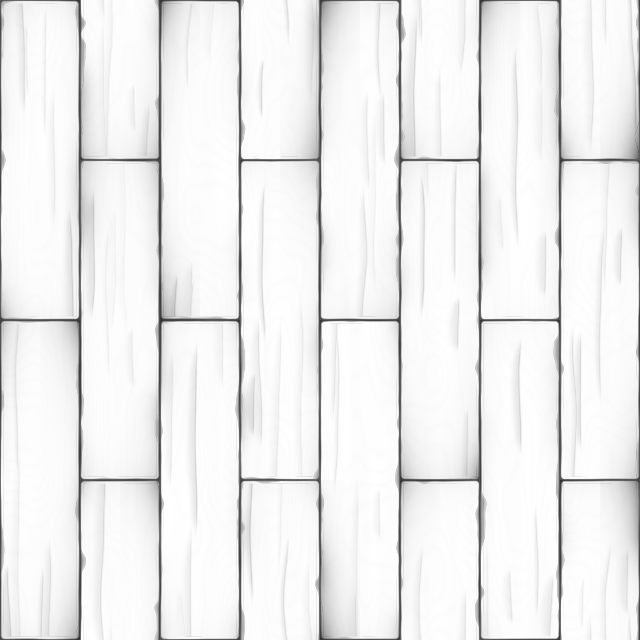
This texture map is drawn by a WebGL 1 fragment shader. Its source:

```glsl
precision highp float;
// Pale wooden planks, eight staggered columns of two, with dark chipped seams.
// Each plank has its own hashed grain, tapered cracks and corner shading;
// plank indices wrap, so the pattern tiles.
uniform vec2 u_resolution;

float hash(vec2 p) {
  vec3 q = fract(p.xyx * 0.1031);
  q += dot(q, q.yzx + 33.33);
  return fract((q.x + q.y) * q.z);
}

float noise(vec2 p) {
  vec2 i = floor(p), f = fract(p);
  f = f * f * (3.0 - 2.0 * f);
  return mix(mix(hash(i), hash(i + vec2(1, 0)), f.x),
             mix(hash(i + vec2(0, 1)), hash(i + vec2(1, 1)), f.x), f.y);
}

// Depth of the worn border at a position along one edge
float chipDepth(float along, float seed) {
  float broad = smoothstep(0.5, 0.95, noise(vec2(along * 3.0, seed)));
  float fine = noise(vec2(along * 7.0, seed + 5.0));
  return 0.008 + 0.014 * fine + 0.06 * broad * fine;
}

// Faint contour rings, stretched along the plank
float woodGrain(vec2 p, float seed) {
  vec2 q = vec2(p.x * 2.2, p.y * 0.75) + seed;
  float rings = noise(q) * 9.0 + noise(q * 3.0) * 1.2 + p.x * 2.0;
  return pow(0.5 + 0.5 * cos(6.2832 * rings), 5.0);
}

// Tapered cracks: soft on the left, crisp on the right
float cracks(vec2 p, float seed, float px) {
  float dark = 0.0;
  for (int i = 0; i < 5; i++) {
    vec2 key = vec2(float(i) * 3.0 + 1.0, seed);
    float halfLength = mix(0.3, 1.4, hash(key));
    float t = (p.y - 4.0 * hash(key + 11.0)) / halfLength;
    float taper = max(1.0 - t * t, 0.0);
    float bend = noise(vec2(p.y * 1.2, seed + key.x)) - 0.5;
    float right = mix(0.12, 0.92, hash(key + 23.0)) + 0.09 * bend;
    float width = mix(0.06, 0.18, hash(key + 37.0)) * sqrt(taper) + 0.001;
    float inset = right - p.x;
    float inside = smoothstep(-0.5 * px, 0.5 * px, inset);
    float fade = inside * (1.0 - smoothstep(0.0, width, inset));
    float rim = 1.0 - smoothstep(0.0, 0.006 + px, abs(inset));
    float strength = mix(0.2, 1.0, hash(key + 51.0));
    dark = max(dark, strength * smoothstep(0.0, 0.6, taper) * (0.09 * fade + 0.09 * rim));
  }
  return dark;
}

void main() {
  vec2 grid = gl_FragCoord.xy / u_resolution * vec2(8.0, 2.0);
  float px = 8.0 / min(u_resolution.x, u_resolution.y);

  // Staggered plank layout; lengths below are in column widths
  float column = floor(grid.x);
  grid.y += 0.5 * mod(column, 2.0);
  float seed = 17.0 * (mod(column, 8.0) + 8.0 * mod(floor(grid.y), 2.0)) + 3.0;
  vec2 p = fract(grid) * vec2(1.0, 4.0);
  vec2 edge = min(p, vec2(1.0, 4.0) - p);
  vec2 side = step(vec2(0.5, 2.0), p);

  // Plank face
  float tone = 1.0 - 0.007 * woodGrain(p, seed);
  tone -= 0.010 * noise(vec2(p.x * 9.0, p.y * 0.6) + seed);
  tone -= cracks(p, seed, px) * smoothstep(0.03, 0.06, edge.y);

  // Soft shading in some corners, at some ends and along the sides
  float corner = hash(side * 9.0 + seed);
  float sideWear = noise(vec2(p.y * 1.2, seed + side.x * 7.0));
  tone -= 0.55 * pow(corner, 3.0) * exp(-edge.y * 1.6 - edge.x * 5.5);
  tone -= 0.04 * hash(vec2(seed, side.y + 2.0)) * exp(-edge.y * 5.0);
  tone -= 0.28 * pow(sideWear, 3.0) * exp(-edge.x * 12.0);

  // Chipped borders, darkening towards the seam, with a thin rim
  vec2 depth = vec2(chipDepth(p.y, seed + 31.0 + 10.0 * side.x),
                    0.6 * chipDepth(p.x, seed + 71.0 + 10.0 * side.y));
  vec2 ratio = edge / depth;
  float border = min(edge.x - depth.x, edge.y - depth.y);
  float chip = 1.0 - smoothstep(-0.5 * px, 0.5 * px, border);
  float chipTone = 0.50 + 0.36 * clamp(min(ratio.x, ratio.y), 0.0, 1.0);
  tone = mix(tone, min(chipTone, tone), chip);
  tone -= 0.10 * (1.0 - smoothstep(0.0, 0.003 + 0.5 * px, abs(border)));

  // Fine bevel line, broken along its length
  float bevel = abs(min(edge.x, edge.y) - 0.045);
  float broken = smoothstep(0.45, 0.7, noise(vec2(p.x * 5.0, p.y * 2.0) + seed));
  tone -= 0.07 * broken * (1.0 - smoothstep(0.0, 0.5 * px + 0.003, bevel));

  // Dark seam with slightly rounded corners and a soft, uneven flank
  float uneven = noise(vec2(p.y * 3.0, p.x * 3.0) + seed);
  float seamDistance = 0.06 - length(max(0.06 - edge, 0.0));
  float flank = smoothstep(0.0, 0.018 + 0.014 * uneven, seamDistance);
  tone = mix(0.36 - 0.16 * uneven, tone, flank);

  gl_FragColor = vec4(vec3(clamp(tone, 0.0, 1.0)), 1.0);
}
```
